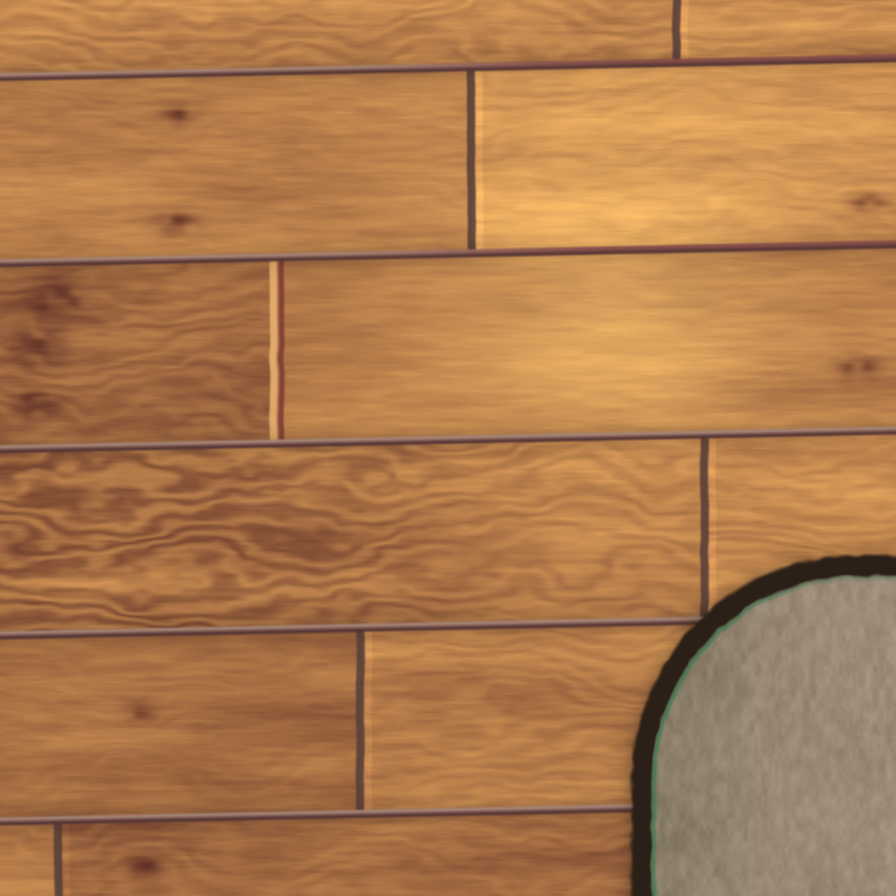
Give the GLSL for this texture, as a Shadertoy shader.

```glsl
// Sunlit wooden floor planks with a dark-edged grey rug in the lower right corner.

const float ROW_HEIGHT = 0.2077;
const float ROW_TOP = 0.914;
const float TILT = 0.021;

float hash(vec2 p) {
    vec3 q = fract(vec3(p.xyx) * 0.1031);
    q += dot(q, q.yzx + 33.33);
    return fract((q.x + q.y) * q.z);
}

float noise(vec2 p) {
    vec2 i = floor(p), f = fract(p);
    f = f * f * (3.0 - 2.0 * f);
    return mix(mix(hash(i), hash(i + vec2(1, 0)), f.x),
               mix(hash(i + vec2(0, 1)), hash(i + vec2(1, 1)), f.x), f.y);
}

float fbm(vec2 p) {
    float sum = 0.0, amp = 0.5;
    for (int i = 0; i < 4; i++) {
        sum += amp * noise(p);
        p = p * 2.03 + 17.3;
        amp *= 0.5;
    }
    return sum;
}

float blob(vec2 p, vec2 centre, vec2 size) {
    vec2 q = (p - centre) / size;
    return exp(-dot(q, q));
}

// Soft line of the given half width around zero
float line(float d, float halfWidth) {
    return 1.0 - smoothstep(halfWidth - 0.002, halfWidth + 0.002, abs(d));
}

// Dark knots, irregular at the rim
float knots(vec2 p) {
    vec3 spots[9] = vec3[9](
        vec3(0.058, 0.670, 0.024), vec3(0.040, 0.612, 0.024), vec3(0.042, 0.548, 0.018),
        vec3(0.200, 0.873, 0.015), vec3(0.195, 0.750, 0.018), vec3(0.968, 0.775, 0.015),
        vec3(0.155, 0.207, 0.012), vec3(0.160, 0.035, 0.014), vec3(0.960, 0.590, 0.018));
    float sum = 0.0;
    for (int i = 0; i < 9; i++)
        sum += blob(p, spots[i].xy, spots[i].z * vec2(1.3, 0.8));
    return sum * (0.35 + 1.1 * noise(p * vec2(70.0, 110.0)));
}

// Signed wood grain: wavy rings, broad streaks and fine fibres
float grain(vec2 p, float figure, float seed) {
    vec2 q = p + seed * vec2(3.7, 1.9);
    float warp = fbm(q * vec2(7.0, 15.0));
    float rings = sin(6.2832 * (q.y * 42.0 + 5.5 * warp));
    float streaks = fbm(q * vec2(3.5, 32.0)) - 0.47;
    float fibres = fbm(q * vec2(22.0, 190.0)) - 0.47;
    float patches = fbm(q * vec2(6.0, 11.0)) - 0.47;
    return rings * figure * 0.24 + streaks * 0.5 + fibres * 0.35 + patches * 0.3;
}

vec3 plankFloor(vec2 p) {
    float joints[6] = float[6](0.755, 0.526, 0.309, 0.786, 0.402, 0.065);
    // Per row: tone left, tone right, ring strength left, ring strength right
    vec4 planks[6] = vec4[6](
        vec4(0.63, 0.68, 0.40, 0.30), vec4(0.60, 0.78, 0.12, 0.18),
        vec4(0.27, 0.58, 0.35, 0.06), vec4(0.36, 0.70, 0.85, 0.30),
        vec4(0.38, 0.58, 0.12, 0.28), vec4(0.48, 0.32, 0.20, 0.25));

    float depth = (ROW_TOP + TILT * p.x - p.y) / ROW_HEIGHT;
    int row = clamp(int(floor(depth)) + 1, 0, 5);
    float across = p.x - joints[row] + 0.0015 * (noise(vec2(float(row), p.y * 60.0)) - 0.5);
    bool right = across > 0.0;
    vec4 plank = planks[row];
    float tone = right ? plank.y : plank.x;
    float figure = right ? plank.w : plank.z;
    if (row == 3 && !right) {
        figure *= mix(1.0, 0.45, smoothstep(0.15, 0.7, p.x));
        tone += 0.24 * smoothstep(0.2, 0.75, p.x);
    }

    // Wood tone with sunlight
    float seed = float(row) * 2.0 + (right ? 1.0 : 0.0);
    float sun = blob(p, vec2(0.69, 0.63), vec2(0.17, 0.12))
              + 0.35 * blob(p, vec2(0.72, 0.83), vec2(0.25, 0.13));
    if (row == 3) sun *= 0.2;
    tone += grain(p, figure, seed) + 0.36 * sun - 0.55 * knots(p);
    vec3 wood = mix(vec3(0.50, 0.30, 0.20), vec3(0.89, 0.64, 0.36), clamp(tone, -0.35, 1.25));
    wood += vec3(0.03, 0.05, 0.03) * sun;

    // Upright joints; one catches the light
    bool lit = row == 2;
    vec3 jointColor = lit ? mix(vec3(0.90, 0.69, 0.43), vec3(0.50, 0.24, 0.20),
                                smoothstep(-0.002, 0.004, across))
                          : vec3(0.35, 0.25, 0.22);
    wood = mix(wood, wood * 1.13, line(across - (lit ? 0.0 : 0.009), 0.004) * 0.7);
    wood = mix(wood, jointColor, line(across, lit ? 0.008 : 0.0045) * 0.9);

    // Long seams: pale upper lip, dark lower lip, redder at upper right
    float seam = (fract(depth + 0.5) - 0.5) * ROW_HEIGHT;
    float red = smoothstep(0.35, 0.7, p.x) * smoothstep(0.55, 0.7, p.y);
    vec3 lip = mix(vec3(0.64, 0.51, 0.46), vec3(0.52, 0.30, 0.29), red);
    vec3 seamColor = mix(lip, vec3(0.34, 0.21, 0.21), smoothstep(-0.003, 0.003, seam));
    wood *= 1.0 - 0.22 * exp(-abs(seam) / 0.008);
    return mix(wood, seamColor, line(seam, 0.0045) * 0.95);
}

// Distance to the rug outline, negative inside
float rugDistance(vec2 p) {
    vec2 q = vec2(0.957 - p.x, p.y - 0.128);
    return length(max(q, 0.0)) - 0.252;
}

vec3 addRug(vec3 base, vec2 p) {
    float d = rugDistance(p) + 0.003 * (noise(p * 90.0) - 0.5);
    float weave = fbm(p * vec2(130.0, 75.0)) - 0.47;
    vec3 cloth = mix(vec3(0.54, 0.49, 0.41), vec3(0.61, 0.54, 0.47), smoothstep(0.72, 0.95, p.x));
    cloth += 0.13 * weave + 0.06 * (fbm(p * 12.0) - 0.47);
    float fringe = line(d + 0.025, 0.0025) * (1.0 - 0.6 * smoothstep(0.75, 0.95, p.x));
    vec3 border = vec3(0.17, 0.125, 0.09);
    vec3 rug = mix(border, cloth, smoothstep(0.020, 0.026, -d));
    rug = mix(rug, vec3(0.26, 0.48, 0.33), fringe * 0.75);
    base *= 1.0 - 0.25 * exp(-max(d, 0.0) / 0.008);
    return mix(rug, base, smoothstep(-0.003, 0.003, d));
}

void mainImage(out vec4 fragColor, in vec2 fragCoord) {
    vec2 p = fragCoord / iResolution.xy;
    fragColor = vec4(clamp(addRug(plankFloor(p), p), 0.0, 1.0), 1.0);
}
```
